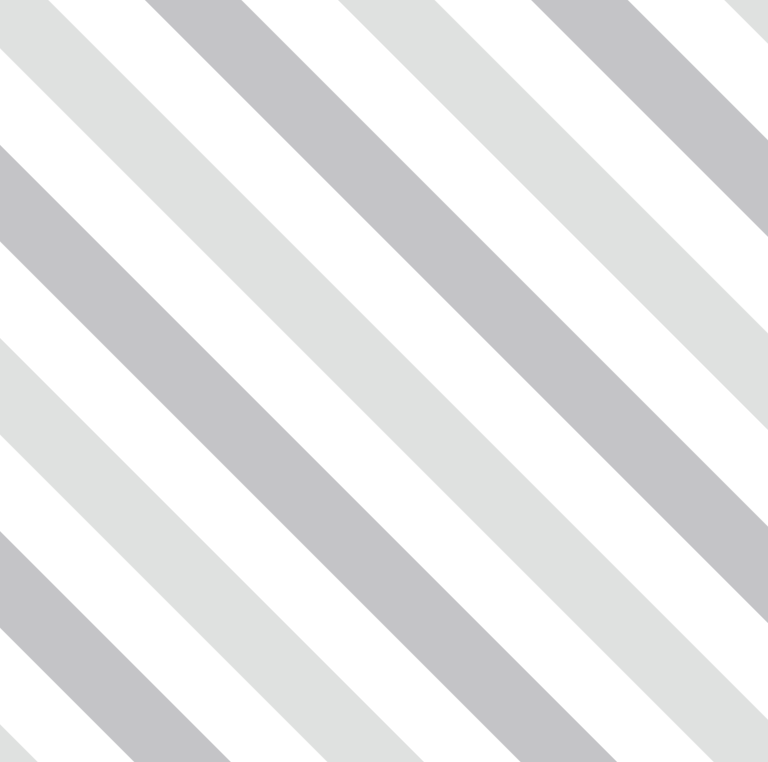
Give the GLSL for this pattern, as a WebGL 2 fragment shader.

```glsl
#version 300 es
precision highp float;
// Diagonal stripes falling from left to right on white, alternately pale and
// mid grey. The distance across the diagonal is measured in stripe spacings;
// its nearest whole number picks the stripe and its parity picks the colour.

uniform vec2 u_resolution;
out vec4 fragColor;

const float SPACING = 0.2515;    // horizontal step between stripes, in canvas widths
const float STRIPE_SHARE = 0.5;  // stripe width as a share of the spacing

const vec3 WHITE = vec3(1.0);
const vec3 PALE_GREY = vec3(0.875, 0.882, 0.878);
const vec3 MID_GREY = vec3(0.768, 0.769, 0.78);

// Coverage of a band centred on zero, with edges softened by blur.
float band(float offset, float halfWidth, float blur) {
    return 1.0 - smoothstep(-blur, blur, abs(offset) - halfWidth);
}

// Even stripes are pale, odd ones are mid grey.
vec3 stripeColour(float index) {
    return mix(PALE_GREY, MID_GREY, mod(index, 2.0));
}

vec3 diagonalStripes(vec2 p, float pixel) {
    float across = (p.x - p.y) / SPACING;
    float index = floor(across + 0.5);
    float blur = pixel * sqrt(2.0) / SPACING;
    float coverage = band(across - index, 0.5 * STRIPE_SHARE, 0.8 * blur);
    return mix(WHITE, stripeColour(index), coverage);
}

void main() {
    // Measure from the top left corner, in canvas widths.
    float pixel = 1.0 / u_resolution.x;
    vec2 p = vec2(gl_FragCoord.x, u_resolution.y - gl_FragCoord.y) * pixel;
    fragColor = vec4(diagonalStripes(p, pixel), 1.0);
}
```
